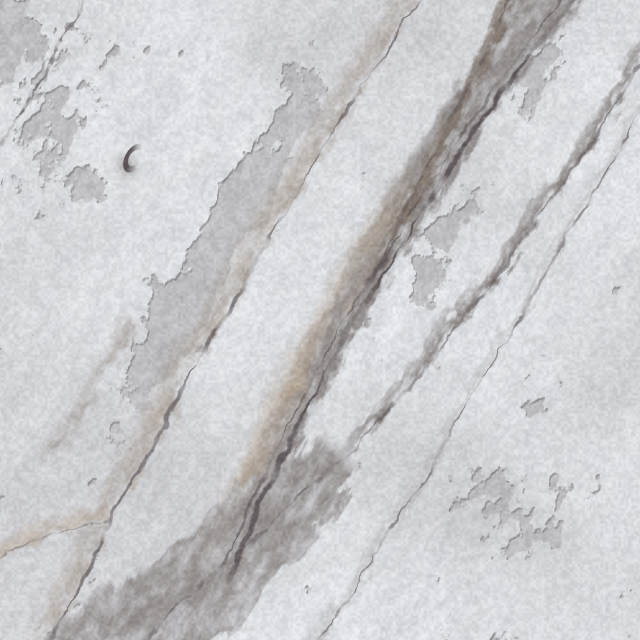
Give the GLSL for this texture, as a Shadertoy shader.

```glsl
// Pale weathered limestone split by slanting, brown-stained faults.
// Streaked noise makes the rock face; bowed lines carry broken cracks and
// stains, and thresholded noise with a rim shadow makes the flaked patches.

const vec3 PALE = vec3(0.87, 0.88, 0.895);
const vec3 SILVER = vec3(0.77, 0.77, 0.785);
const vec3 STONE = vec3(0.65, 0.64, 0.645);
const vec3 BROWN = vec3(0.54, 0.515, 0.505);
const vec3 DEEP = vec3(0.36, 0.33, 0.34);
const vec3 OCHRE = vec3(0.71, 0.65, 0.58);

float hash(vec2 p) {
    vec3 q = fract(vec3(p.xyx) * 0.1031);
    q += dot(q, q.yzx + 33.33);
    return fract((q.x + q.y) * q.z);
}

float noise(vec2 p) {
    vec2 i = floor(p), f = fract(p);
    f = f * f * (3.0 - 2.0 * f);
    return mix(mix(hash(i), hash(i + vec2(1, 0)), f.x),
               mix(hash(i + vec2(0, 1)), hash(i + vec2(1, 1)), f.x), f.y);
}

float fbm(vec2 p) {
    float sum = 0.0, amp = 0.5;
    for (int i = 0; i < 5; i++) {
        sum += amp * noise(p);
        p = mat2(1.6, 1.2, -1.2, 1.6) * p + 7.3;
        amp *= 0.5;
    }
    return sum;
}

// Turn so that y runs along the faults
vec2 along(vec2 p) {
    return mat2(0.86, 0.5, -0.5, 0.86) * p;
}

// Soft window that is one between lo and hi
float band(float x, float lo, float hi, float soft) {
    return smoothstep(lo - soft, lo + soft, x) * (1.0 - smoothstep(hi - soft, hi + soft, x));
}

// x: signed offset from a bowed line, positive to the upper left; y: place along it
vec2 fault(vec2 p, vec2 a, vec2 b, float bow) {
    vec2 d = b - a, q = p - a;
    float t = dot(q, d) / dot(d, d);
    float s = (d.x * q.y - d.y * q.x) / length(d);
    return vec2(s - bow * 4.0 * t * (1.0 - t), t);
}

// Thin dark line that swells, fades and breaks along its length
vec3 crack(vec3 col, vec2 f, float width, float depth, float seed) {
    float swell = smoothstep(0.3, 0.8, noise(vec2(f.y * 22.0, seed)));
    float gaps = smoothstep(0.2, 0.7, noise(vec2(f.y * 37.0, seed + 5.0)));
    float w = width * (0.3 + swell);
    float line = 1.0 - smoothstep(w * 0.4, w + 0.0015, abs(f.x));
    float m = line * depth * (0.3 + 0.7 * gaps) * band(f.y, 0.0, 1.0, 0.03);
    return mix(col, DEEP, clamp(m, 0.0, 1.0));
}

// Discoloured strip beside a fault, broken up by a grit value
vec3 stain(vec3 col, vec2 f, vec2 sides, float soft, vec3 tint, float amount, float grit) {
    float m = band(f.x + 0.04 * (grit - 0.48), sides.x, sides.y, soft) * band(f.y, 0.0, 1.0, 0.05);
    return mix(col, tint, clamp(m * amount * (0.1 + 1.8 * grit), 0.0, 1.0));
}

float blob(vec2 p, vec2 centre, vec2 size) {
    vec2 q = along(p - centre) / size;
    return exp(-dot(q, q));
}

// Regions where the outer skin has flaked away
float flakes(vec2 p) {
    float region = 0.55 * blob(p, vec2(0.37, 0.66), vec2(0.045, 0.22))
        + 0.4 * blob(p, vec2(0.25, 0.45), vec2(0.04, 0.13))
        + 0.24 * blob(p, vec2(0.10, 0.77), vec2(0.08, 0.09))
        + 0.27 * blob(p, vec2(0.67, 0.58), vec2(0.035, 0.13))
        + 0.24 * blob(p, vec2(0.85, 0.90), vec2(0.04, 0.14))
        + 0.2 * blob(p, vec2(0.80, 0.25), vec2(0.12, 0.15))
        + 0.35 * blob(p, vec2(0.02, 0.95), vec2(0.08, 0.10));
    float ragged = 0.55 * fbm(p * 13.0 + 3.0) + 0.45 * fbm(along(p) * vec2(65.0, 42.0));
    return smoothstep(0.0, 0.05, ragged + region - 0.69);
}

// Small steel ring fixed to the face, with its shadow
vec3 ring(vec3 col, vec2 p) {
    vec2 q = along(p);
    col = mix(col, BROWN, 0.5 * exp(-dot(p + 0.012, p + 0.012) / 0.0003));
    float edge = abs(length(q / vec2(0.014, 0.024)) - 0.8);
    vec3 steel = mix(DEEP, PALE, smoothstep(-0.012, 0.012, q.x + 0.4 * q.y));
    return mix(col, steel, 1.0 - smoothstep(0.15, 0.3, edge));
}

void mainImage(out vec4 fragColor, in vec2 fragCoord) {
    vec2 p = fragCoord / iResolution.xy;
    vec2 wobble = vec2(fbm(p * 9.0), fbm(p * 9.0 + 40.0)) - 0.5;
    vec2 rough = vec2(fbm(p * 60.0), fbm(p * 60.0 + 20.0)) - 0.5;
    vec2 w = p + 0.022 * wobble + 0.011 * rough;
    float streak = fbm(along(p) * vec2(42.0, 14.0));
    float grit = fbm(along(p) * vec2(85.0, 38.0) + 9.0);

    // Rock face: broad clouds, slanting streaks and flaked skin
    vec3 col = mix(PALE, SILVER, 0.75 * smoothstep(0.36, 0.7, 0.6 * fbm(p * 4.0 + 11.0) + 0.4 * grit));
    col += 0.06 * (streak - 0.48) + 0.11 * (grit - 0.48);
    float bare = flakes(p);
    float rim = max(bare - flakes(p + vec2(-0.002, 0.003)), 0.0);
    col = mix(col, mix(STONE, SILVER, grit), bare * 0.75) - 0.15 * rim;

    // Fault lines
    vec2 west = fault(w, vec2(0.08, 0.0), vec2(0.66, 1.01), 0.018);
    vec2 main = fault(w, vec2(0.36, 0.10), vec2(0.91, 1.02), 0.037);
    vec2 wall = fault(w, vec2(0.58, 0.57), vec2(0.82, 1.04), 0.0);
    vec2 east = fault(w, vec2(0.55, 0.29), vec2(1.03, 0.95), -0.02);
    vec2 hair = fault(w, vec2(0.48, -0.03), vec2(1.02, 0.86), -0.008);
    vec2 corner = fault(w, vec2(-0.03, 0.73), vec2(0.14, 1.03), -0.01);
    vec2 faint = fault(w, vec2(0.07, 0.29), vec2(0.20, 0.50), -0.01);
    vec2 ledge = fault(w, vec2(-0.03, 0.11), vec2(0.18, 0.19), 0.012);

    // Stains and hollows
    col = stain(col, west, vec2(0.0, 0.035), 0.014, mix(STONE, OCHRE, 0.5), 0.6, grit);
    col = stain(col, main, vec2(-0.008, 0.035 + 0.04 * main.y), 0.01, mix(STONE, BROWN, 0.55), 0.9, grit);
    col = stain(col, main, vec2(0.025, 0.06), 0.02, OCHRE, 0.6 * (1.0 - smoothstep(0.5, 0.7, main.y)), streak);
    col = stain(col, wall, vec2(-0.008, 0.010), 0.008, BROWN * vec3(0.96, 0.92, 0.87), 0.85, grit);
    col = stain(col, east, vec2(0.0, 0.018), 0.008, BROWN, 0.75, grit);
    col = stain(col, hair, vec2(0.0, 0.010), 0.008, STONE, 0.4, grit);
    col = stain(col, faint, vec2(-0.01, 0.012), 0.012, mix(BROWN, OCHRE, 0.4), 0.45, grit);
    col = stain(col, ledge, vec2(0.0, 0.025), 0.012, OCHRE, 0.45, grit);
    vec2 base = fault(w, vec2(0.17, -0.05), vec2(0.53, 0.28), 0.0);
    float reach = mix(0.095, 0.045, clamp(base.y, 0.0, 1.0)) + 0.09 * (streak - 0.48);
    float hollow = (1.0 - smoothstep(reach - 0.008, reach + 0.005, abs(base.x))) * (1.0 - smoothstep(0.98, 1.04, base.y));
    col = mix(col, mix(BROWN, SILVER, smoothstep(0.3, 0.8, 0.5 * streak + 0.5 * grit)), hollow * 0.85);

    // Cracks
    col = crack(col, west, 0.0028, 0.65, 1.0);
    col = crack(col, main, 0.0038, 0.9, 2.0);
    col = crack(col, main - vec2(0.014, 0.0), 0.0025, 0.6, 9.0);
    col = crack(col, wall, 0.0025, 0.5, 3.0);
    col = crack(col, east, 0.0025, 0.55, 4.0);
    col = crack(col, hair, 0.0018, 0.55, 5.0);
    col = crack(col, corner, 0.0025, 0.6, 6.0);
    col = crack(col, ledge, 0.002, 0.35, 7.0);
    col = crack(col, base, 0.003, 0.5, 8.0);
    col = mix(col, DEEP, 0.7 * blob(w, vec2(0.595, 0.59), vec2(0.007, 0.025)));
    col = ring(col, p - vec2(0.21, 0.753));

    // Fine grain
    col += 0.075 * (noise(p * 250.0) - 0.5) + 0.045 * (noise(p * 120.0) - 0.5);
    fragColor = vec4(clamp(col, 0.0, 1.0), 1.0);
}
```
